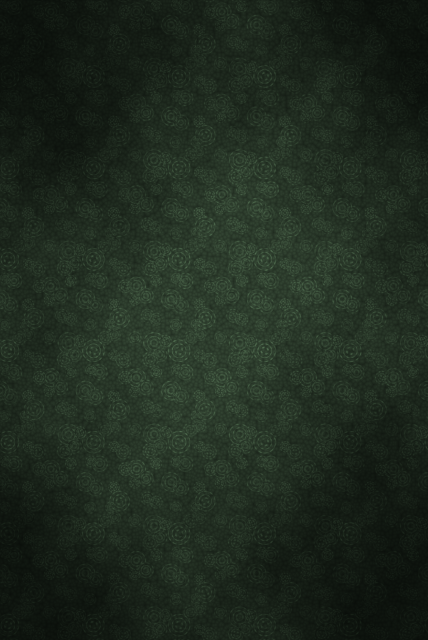
This pattern is drawn by a WebGL 2 fragment shader. Its source:

```glsl
#version 300 es
precision highp float;

uniform vec2 u_resolution;
out vec4 fragColor;

#define REPEATS vec2(5.0, 7.0)
#define CELLS 5.0
#define JITTER 0.16
#define SWAY 0.26
#define LINE_WIDTH 0.034
#define LINE_GAIN 0.54
#define GRAIN 0.38
#define MOTTLE 0.12
#define DARK_GREEN vec3(0.049, 0.071, 0.050)
#define LIGHT_GREEN vec3(0.183, 0.248, 0.182)

const float TAU = 6.2831853;

vec2 hash2(vec2 p) {
    vec2 q = vec2(dot(p, vec2(127.1, 311.7)), dot(p, vec2(269.5, 183.3)));
    return fract(sin(q) * 43758.545);
}

// Distance to the nearest scattered point, wrapping after "period" cells
float cellular(vec2 uv, vec2 period) {
    vec2 p = uv * period;
    vec2 id = floor(p);
    float nearest = 2.0;
    for (int y = -1; y <= 1; y++) {
        for (int x = -1; x <= 1; x++) {
            vec2 cell = id + vec2(x, y);
            vec2 point = cell + hash2(mod(cell, period));
            nearest = min(nearest, length(point - p));
        }
    }
    return nearest;
}

float ring(float dist, float radius, float halfWidth, float px) {
    return 1.0 - smoothstep(-0.5 * px, 0.5 * px, abs(dist - radius) - halfWidth);
}

// Toothed rim, beaded inner ring and a hub that is lobed or hollow
float medallion(vec2 p, float radius, float seed, float px) {
    float dist = length(p);
    float angle = atan(p.y, p.x + 1e-5) + seed * TAU;
    float teeth = 8.0 + floor(seed * 5.0);
    float rim = ring(dist, radius, LINE_WIDTH, px);
    rim *= 0.6 + 0.4 * cos(angle * teeth);
    float inner = ring(dist, radius * 0.64, LINE_WIDTH, px);
    inner *= 0.7 + 0.3 * cos(angle * (teeth - 3.0));
    float lobes = 0.5 + 0.5 * cos(angle * 4.0);
    float hub = ring(dist, radius * 0.32, LINE_WIDTH * 1.4, px);
    hub *= mix(0.7, lobes, step(0.45, seed));
    float disc = 1.0 - smoothstep(-px, px, dist - radius);
    return max(max(rim, inner), max(hub, disc * 0.12));
}

// Repeating tile of staggered medallions of mixed size
float ornament(vec2 uv) {
    vec2 grid = REPEATS * CELLS;
    vec2 p = uv * grid;
    vec2 id = floor(p);
    vec2 aspect = vec2(u_resolution.x / u_resolution.y * grid.y / grid.x, 1.0);
    float px = grid.y / u_resolution.y;
    float result = 0.0;
    for (int y = -1; y <= 1; y++) {
        for (int x = -2; x <= 1; x++) {
            vec2 cell = id + vec2(x, y);
            vec2 local = mod(cell, CELLS);
            vec2 rnd = hash2(local + 3.0);
            vec2 extra = hash2(local + 41.0);

            // One large medallion per row, the first being the boldest
            float large = 1.0 - step(0.5, mod(local.x + 2.0 * local.y, CELLS));
            float bold = large * (1.0 - 0.2 * local.y);
            float radius = mix(0.27 + 0.15 * extra.x, 0.46 + 0.13 * bold, large);
            float strength = 0.55 + 0.35 * rnd.y + 0.35 * bold;

            // Rows are shifted, then swayed together and jittered
            vec2 phase = TAU / CELLS * local;
            vec2 sway = vec2(sin(phase.y + 2.0 * phase.x), cos(phase.x - phase.y));
            vec2 center = cell + 0.5 + vec2(fract(0.4 * local.y + 0.01), 0.0);
            center += SWAY * sway + JITTER * (rnd - 0.5);
            float shape = medallion((p - center) * aspect, radius, extra.y, px);
            result = max(result, shape * strength);
        }
    }
    return result;
}

// Layered sines with whole frequencies
float mottle(vec2 uv) {
    vec2 t = uv * TAU;
    float n = sin(2.0 * t.x + 3.0 * t.y + 0.7) + sin(3.0 * t.x - 4.0 * t.y + 2.1);
    n += 0.6 * sin(7.0 * t.x + 5.0 * t.y + 4.0 + sin(3.0 * t.y));
    n += 0.5 * sin(6.0 * t.x - 11.0 * t.y + 1.3 + sin(4.0 * t.x));
    return n / 3.1;
}

void main() {
    vec2 uv = gl_FragCoord.xy / u_resolution;

    // Broad glow, brighter along the rising diagonal
    vec2 arch = 0.5 - 0.5 * cos(TAU * uv);
    vec2 wave = sin(TAU * uv);
    float glow = 0.43 * arch.x + 0.57 * arch.y + 0.12 * wave.x * wave.y;
    glow = clamp(glow + MOTTLE * mottle(uv), 0.0, 1.0);
    glow = mix(glow, smoothstep(0.0, 1.0, glow), 0.5);
    vec3 color = mix(DARK_GREEN, LIGHT_GREEN, glow);

    // Worn ornament over slightly darker cloth
    float wear = smoothstep(0.0, 0.75, cellular(uv, vec2(18.0, 27.0)));
    color *= 0.95 + LINE_GAIN * ornament(uv) * mix(0.7, 1.0, wear);

    // Fine speckle
    float speckle = cellular(uv, vec2(130.0, 195.0));
    color *= 1.0 + GRAIN * (0.45 - speckle);

    fragColor = vec4(color, 1.0);
}
```
